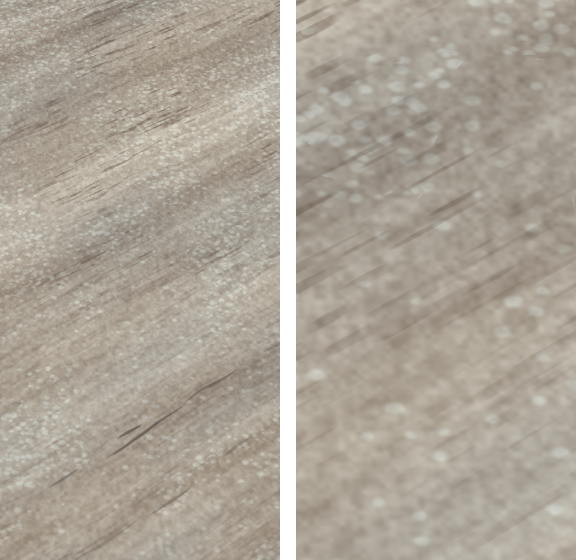
Left, the full canvas; right, a detail of the centre.
A Shadertoy shader for this texture:

```glsl
// Weathered pale wood seen at a slant: fanned grain bands, fine dark pores,
// long cracks and chalky speckles. Grain coordinates run along and across
// the fibres; layered noise sets a tone that is mapped to a taupe ramp.

float hash(vec2 p) {
    vec3 q = fract(p.xyx * vec3(0.1031, 0.1030, 0.0973));
    q += dot(q, q.yzx + 33.33);
    return fract((q.x + q.y) * q.z);
}

float noise(vec2 p) {
    vec2 i = floor(p), f = fract(p);
    f = f * f * (3.0 - 2.0 * f);
    return mix(mix(hash(i), hash(i + vec2(1, 0)), f.x),
               mix(hash(i + vec2(0, 1)), hash(i + vec2(1, 1)), f.x), f.y);
}

float bump(float x, float center, float width) {
    float d = (x - center) / width;
    return exp(-d * d);
}

// Soft round flecks, one per cell, present with the given chance
float speckles(vec2 p, float chance, float blur) {
    vec2 cell = floor(p);
    float sum = 0.0;
    for (int y = -1; y <= 1; y++)
    for (int x = -1; x <= 1; x++) {
        vec2 id = cell + vec2(x, y);
        vec2 center = id + vec2(hash(id + 7.0), hash(id + 51.0));
        float radius = mix(0.25, 0.6, hash(id + 93.0));
        float d = length((p - center) * vec2(0.85, 1.1));
        float present = step(hash(id + 17.0), chance);
        sum = max(sum, present * smoothstep(radius + blur, radius - blur, d));
    }
    return sum;
}

// Tapered, slightly wavy splits gathered on two grain lines
float cracks(vec2 grain, float x) {
    float sum = 0.0;
    for (int i = 0; i < 10; i++) {
        float k = float(i);
        float line = mod(k, 2.0) < 0.5 ? 0.15 : -0.17;
        float v = line + 0.07 * (hash(vec2(k, 3.0)) - 0.5);
        float u = fract(k * 0.618 + 0.52);
        float halfLength = mix(0.05, 0.16, hash(vec2(k, 9.0)));
        float taper = 1.0 - abs(x - u) / halfLength;
        float wave = 0.012 * (noise(vec2(x * 14.0, k * 5.0)) - 0.5);
        float d = abs(grain.y - v + wave);
        float width = 0.008 * sqrt(max(taper, 0.0));
        float strength = mix(0.35, 1.0, hash(vec2(k, 21.0)));
        sum = max(sum, strength * smoothstep(0.0, 0.35, taper)
                       * smoothstep(width + 0.004, width - 0.006, d));
    }
    return sum;
}

void mainImage(out vec4 fragColor, in vec2 fragCoord) {
    vec2 p = fragCoord / iResolution.x;
    float height = fragCoord.y / iResolution.y;

    // Fibres fan out, steeper toward the bottom
    float v = (p.y - 0.64 * p.x) / (1.0 - 0.13 * p.x);
    v += 0.02 * (noise(p * 2.5) - 0.5);
    vec2 grain = vec2(p.x + 0.5 * p.y, v);
    float depth = v * (1.0 + 0.16 * v);

    // Broad light and dark bands
    float tone = 0.55;
    tone += 0.24 * bump(v, 1.2, 0.11) + 0.10 * bump(v, 0.4, 0.13);
    tone -= 0.24 * bump(v, 0.95, 0.05) + 0.22 * bump(v, 0.12, 0.07);
    tone -= 0.22 * bump(v, -0.17, 0.05) + 0.14 * bump(v, 1.48, 0.07);
    tone -= 0.18 * bump(v, 1.77, 0.05) + 0.25 * smoothstep(1.85, 2.0, v);
    tone -= 0.10 * smoothstep(-0.35, -0.7, v);
    tone += 0.24 * (noise(grain * vec2(1.6, 9.0)) - 0.5);
    tone += 0.24 * (noise(vec2(grain.x * 3.0, depth * 28.0)) - 0.5);
    tone += 0.20 * (noise(vec2(grain.x * 7.0, depth * 65.0) + 40.0) - 0.5);

    // Fine dark pores, dense and crisp near the top
    float pores = smoothstep(0.60, 0.88, noise(vec2(grain.x * 13.0, depth * 95.0)));
    float patches = smoothstep(0.25, 0.7, noise(grain * vec2(3.0, 8.0) + 11.0));
    tone -= pores * patches * mix(0.14, 0.52, smoothstep(0.35, 0.75, height));

    // Granular surface, softer near the bottom
    float scale = mix(0.75, 1.15, height);
    tone += 0.32 * (noise(p * 85.0 * scale) - 0.5);
    tone += mix(0.14, 0.30, height) * (noise(p * 150.0 * scale + 30.0) - 0.5);

    // Chalky flecks in loose clusters
    float cluster = noise(p * 5.0 + 5.0) * 0.6 + noise(grain * vec2(4.0, 14.0)) * 0.4;
    float chance = mix(0.03, 0.42, smoothstep(0.4, 0.75, cluster));
    float blur = mix(0.30, 0.18, height);
    float flecks = speckles(p * 68.0 * scale, chance, blur);
    tone += 0.32 * flecks;

    // Taupe ramp, with a warm drift in the darker wood
    vec3 color = mix(vec3(0.53, 0.48, 0.43), vec3(0.78, 0.76, 0.71), clamp(tone, -0.35, 1.2));
    color += vec3(0.022, 0.0, -0.022) * (noise(grain * vec2(2.0, 5.0) + 70.0) - 0.5);
    color += vec3(-0.012, 0.004, 0.014) * flecks;
    color = mix(color, vec3(0.36, 0.32, 0.30), 0.8 * cracks(grain, p.x));
    fragColor = vec4(color, 1.0);
}
```
